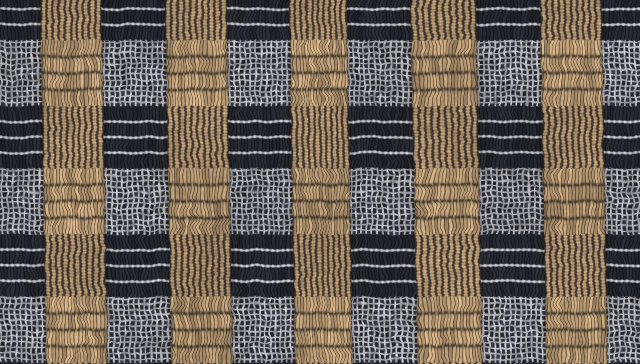
Write a Shadertoy shader that draws this texture.

```glsl
// Handwoven cloth: tan and charcoal checks of floats, ribs and open grid weave.
#define PERIOD vec2(0.1953, 0.2005)  // one check pair, in canvas widths
#define ORIGIN vec2(0.0625, 0.0625)  // first tan float block, from top left
#define SPLIT vec2(0.49, 0.515)      // share of tan columns and of grid rows
#define STRANDS 19.0                 // float strands per block
#define RIBS 10.0                    // ribs per block
#define MESH 12.0                    // grid lines per block
#define BANDS 4.0                    // float bands per block
#define WEAR 0.22                    // strength of uneven shading
#define TAN vec3(0.73, 0.61, 0.46)
#define CHARCOAL vec3(0.15, 0.16, 0.19)
#define WHITE vec3(0.80, 0.80, 0.82)
#define SHADOW vec3(0.25, 0.21, 0.18)

float hash(vec2 p) {
    return fract(sin(dot(p, vec2(127.1, 311.7))) * 43758.5453);
}

float noise(vec2 p) {
    vec2 i = floor(p), f = fract(p);
    f = f * f * (3.0 - 2.0 * f);
    return mix(mix(hash(i), hash(i + vec2(1, 0)), f.x),
               mix(hash(i + vec2(0, 1)), hash(i + vec2(1, 1)), f.x), f.y);
}

// Coverage of a line of half width w at distance d
float line(float d, float w, float soft) {
    return 1.0 - smoothstep(w - soft, w + soft, d);
}

// Distance to the middle of the current thread, 0 to 0.5
float threadDist(float t) {
    return abs(fract(t) - 0.5);
}

// Distance to the tie lines between float bands, in bands
float tieDist(float y) {
    float t = y * BANDS;
    return abs(t - clamp(round(t), 1.0, BANDS - 1.0));
}

// Loose strands lying side by side, redrawn for every band
float strandShade(vec2 b, vec2 id) {
    float band = floor(b.y * BANDS);
    float lean = (noise(vec2(b.x * 5.0 + id.x * 9.0, b.y * 9.0 + id.y * 7.0)) - 0.5) * 1.4;
    float t = b.x * STRANDS + lean;
    float tone = hash(vec2(floor(t) + id.x * 31.0, band + id.y * 13.0));
    float groove = smoothstep(0.2, 0.5, threadDist(t));
    return (0.82 + 0.34 * tone) * (1.0 - 0.42 * groove);
}

vec3 tanFloats(vec2 b, vec2 id, float px) {
    vec3 col = TAN * strandShade(b, id);
    float dash = line(threadDist(b.x * RIBS + 0.3 * noise(b * 9.0 + id)), 0.32, 0.12);
    float tie = line(tieDist(b.y), 0.07, BANDS * px);
    col *= 1.0 - 0.25 * line(tieDist(b.y), 0.12, 0.12);
    return mix(col, SHADOW, 0.8 * tie * dash);
}

vec3 darkFloats(vec2 b, vec2 id, float px) {
    vec3 col = CHARCOAL * strandShade(b, id);
    float sway = 0.012 * (noise(vec2(b.x * 7.0, b.y * 3.0) + id * 11.0) - 0.5);
    float bead = 0.6 + 0.4 * cos(6.2832 * b.x * MESH);
    float tie = line(tieDist(b.y + sway), 0.055 + 0.035 * bead, BANDS * px);
    return mix(col, WHITE, tie * (0.7 + 0.3 * bead));
}

vec3 ribs(vec2 b, vec2 id, float px) {
    float t = b.x * RIBS + 0.3 * (noise(b * vec2(8, 14) + id * 5.0) - 0.5);
    float bead = 0.5 + 0.5 * cos(6.2832 * (b.y * 20.0 + 0.5 * floor(t)));
    float rope = line(threadDist(t), 0.25 + 0.08 * bead, max(0.08, RIBS * px));
    float tone = 0.78 + 0.14 * bead + 0.16 * hash(vec2(floor(t), floor(b.y * 20.0)) + id * 17.0);
    return mix(SHADOW, TAN * tone, rope);
}

vec3 openGrid(vec2 b, vec2 id, float px) {
    vec2 t = b * MESH + 0.4 * vec2(noise(b * 11.0 + id * 7.0), noise(b * 13.0 + id * 3.0));
    float soft = max(0.06, 0.7 * MESH * px);
    float warp = line(threadDist(t.x), 0.18, soft);
    float weft = line(threadDist(t.y), 0.16, soft);
    float tone = 0.76 + 0.3 * hash(floor(t) + id * 19.0);
    vec3 hole = CHARCOAL * (0.75 + 0.6 * hash(floor(t + 0.5) + id));
    return mix(hole, WHITE * tone, max(0.92 * warp, 0.84 * weft));
}

void mainImage(out vec4 fragColor, in vec2 fragCoord) {
    vec2 p = vec2(fragCoord.x, iResolution.y - fragCoord.y) / iResolution.x;

    // Slight skew and uneven columns of hand weaving
    float bulge = (p.x - 0.59) * 10.0;
    vec2 q = p;
    q.x += 0.009 * exp(-bulge * bulge) - 0.018 * p.y;
    q += 0.003 * (vec2(noise(p * vec2(9, 70)), noise(p.yx * vec2(9, 60) + 7.0)) - 0.5);

    // Check cell, and position inside its block
    vec2 c = (q - ORIGIN) / PERIOD;
    vec2 id = floor(c), f = fract(c);
    vec2 b = mix(f / SPLIT, (f - SPLIT) / (1.0 - SPLIT), step(SPLIT, f));
    float px = 2.0 / (PERIOD.x * iResolution.x);

    // Block masks with soft edges
    vec2 d = abs(fract(c - 0.5 * SPLIT + 0.5) - 0.5);
    float tanColumn = line(d.x, 0.5 * SPLIT.x, 0.5 * px);
    float gridRow = line(d.y, 0.5 * SPLIT.y, 0.5 * px);

    vec3 tanCloth = mix(ribs(b, id, px), tanFloats(b, id, px), gridRow);
    vec3 darkCloth = mix(darkFloats(b, id, px), openGrid(b, id, px), gridRow);
    vec3 col = mix(darkCloth, tanCloth, tanColumn);

    // Seam shadow, fuzz and broad wear
    col *= 1.0 - 0.22 * line(abs(d.x - 0.5 * SPLIT.x), 0.012, 0.012);
    col *= 1.0 + WEAR * (0.5 * noise(p * 12.0) + 0.5 * noise(p * 260.0) - 0.5);
    fragColor = vec4(clamp(col, 0.0, 1.0), 1.0);
}
```
